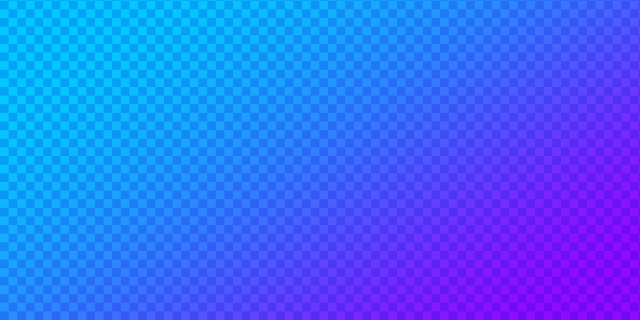
Write a Shadertoy shader that draws this background.

```glsl
// A diagonal cyan to violet gradient under a fine, faint checkerboard.
// A quadratic colour curve runs along a tilted axis; the checks are the
// product of two antialiased square waves.

const float PI = 3.14159265;
const float CELL_SIZE = 0.02697;               // in canvas heights
const vec2 AXIS_WEIGHTS = vec2(0.57, 0.43);    // rightward and downward share
const vec3 CYAN = vec3(0.02, 0.78, 1.0);
const vec3 BLUE = vec3(0.21, 0.45, 1.0);
const vec3 VIOLET = vec3(0.565, 0.04, 1.0);
const vec3 CHECK_TINT = vec3(0.8, 0.82, 0.955);

// Quadratic blend through three control colours
vec3 colorCurve(vec3 a, vec3 b, vec3 c, float t) {
    return mix(mix(a, b, t), mix(b, c, t), t);
}

// Alternates between +1 and -1 per unit, with edges of the given width
vec2 squareWave(vec2 p, float edgeWidth) {
    return clamp(2.0 * sin(PI * p) / (PI * edgeWidth), -1.0, 1.0);
}

// 1 on even cells, 0 on odd cells
float checker(vec2 p, float edgeWidth) {
    vec2 wave = squareWave(p, edgeWidth);
    return 0.5 + 0.5 * wave.x * wave.y;
}

void mainImage(out vec4 fragColor, in vec2 fragCoord) {
    // Gradient from upper left to lower right
    vec2 uv = fragCoord / iResolution.xy;
    float along = dot(vec2(uv.x, 1.0 - uv.y), AXIS_WEIGHTS);
    vec3 color = colorCurve(CYAN, BLUE, VIOLET, smoothstep(0.12, 0.94, along));

    // Square checks anchored at the lower left
    float cellPixels = CELL_SIZE * iResolution.y;
    float check = checker(fragCoord / cellPixels, 1.0 / cellPixels);
    color *= mix(vec3(1.0), CHECK_TINT, check);

    fragColor = vec4(color, 1.0);
}
```
